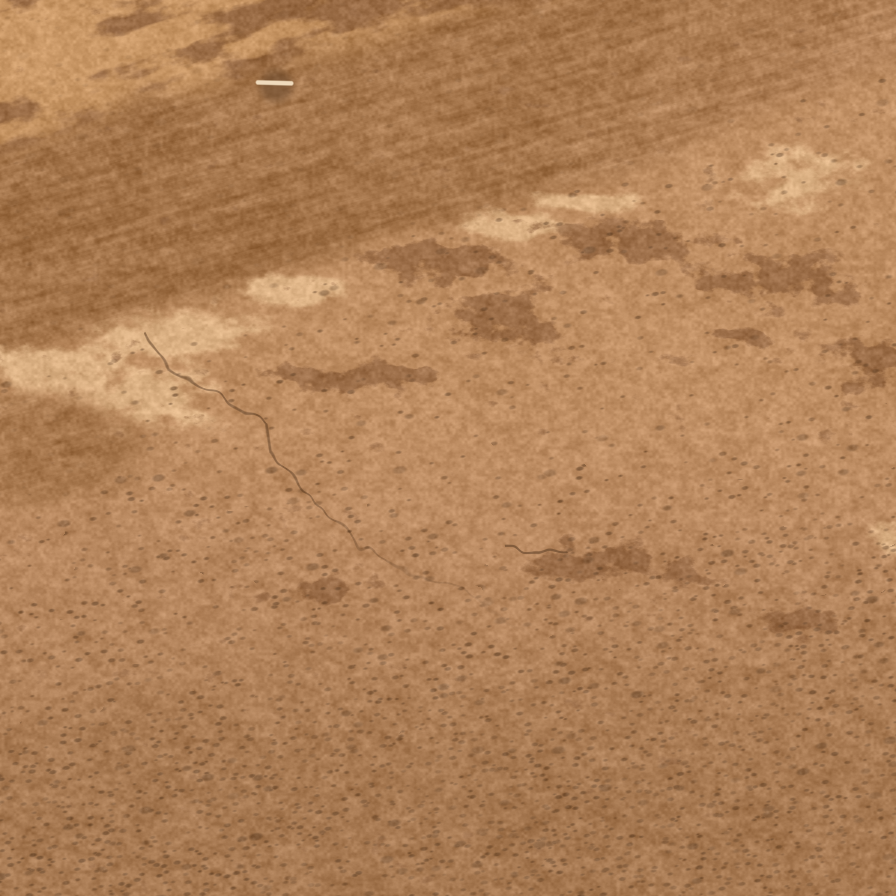
Give the GLSL for this texture, as a WebGL 2 fragment shader.

```glsl
#version 300 es
precision highp float;
// Dry dirt ground: a raked wheel track runs over the upper part, edged by
// a pale broken crust; below it lies pitted, cracked earth. Layered value
// noise gives the soil, soft ellipses place stains, jittered cells the pits.
uniform vec2 u_resolution;
out vec4 outColor;

#define TRACK_SLOPE 0.28
#define EDGE_ROUGHNESS 0.035
#define GRAIN_AMOUNT 0.15
#define RUT_AMOUNT 0.14
#define CRACK_WIDTH 0.0012
#define PIT_DARKNESS 0.55

const vec3 SOIL = vec3(0.735, 0.545, 0.385);
const vec3 DEEP_SOIL = vec3(0.655, 0.475, 0.32);
const vec3 TRACK = vec3(0.635, 0.45, 0.285);
const vec3 SAND = vec3(0.79, 0.595, 0.40);
const vec3 CRUST = vec3(0.89, 0.73, 0.55);
const vec3 STAIN = vec3(0.53, 0.355, 0.22);
const vec3 PIT = vec3(0.38, 0.26, 0.16);

// Stains and crust patches: centre xy, radii zw
const vec4 STAINS[10] = vec4[10](
  vec4(0.57, 0.635, 0.07, 0.035), vec4(0.87, 0.69, 0.10, 0.032),
  vec4(0.98, 0.60, 0.05, 0.04), vec4(0.40, 0.58, 0.09, 0.018),
  vec4(0.82, 0.626, 0.035, 0.009), vec4(0.36, 0.337, 0.06, 0.014),
  vec4(0.68, 0.37, 0.09, 0.022), vec4(0.88, 0.305, 0.045, 0.014),
  vec4(0.50, 0.71, 0.09, 0.025), vec4(0.68, 0.73, 0.10, 0.02));
const vec4 CRUSTS[8] = vec4[8](
  vec4(0.06, 0.585, 0.10, 0.032), vec4(0.20, 0.625, 0.095, 0.03),
  vec4(0.16, 0.555, 0.085, 0.034), vec4(0.33, 0.675, 0.07, 0.018),
  vec4(0.575, 0.745, 0.06, 0.019), vec4(0.66, 0.775, 0.07, 0.012),
  vec4(0.90, 0.80, 0.08, 0.042), vec4(0.99, 0.40, 0.025, 0.025));
const vec2 CRACK[9] = vec2[9](vec2(0.16, 0.63), vec2(0.19, 0.59),
  vec2(0.25, 0.555), vec2(0.295, 0.53), vec2(0.30, 0.495), vec2(0.36, 0.43),
  vec2(0.43, 0.37), vec2(0.52, 0.34), vec2(0.59, 0.29));

float hash(vec2 p) {
  vec3 q = fract(p.xyx * 0.1031);
  q += dot(q, q.yzx + 33.33);
  return fract((q.x + q.y) * q.z);
}

float noise(vec2 p) {
  vec2 i = floor(p), f = fract(p);
  f = f * f * (3.0 - 2.0 * f);
  return mix(mix(hash(i), hash(i + vec2(1, 0)), f.x),
             mix(hash(i + vec2(0, 1)), hash(i + vec2(1, 1)), f.x), f.y);
}

float fbm(vec2 p) {
  float sum = 0.0, amp = 0.5;
  for (int i = 0; i < 5; i++) {
    sum += amp * noise(p);
    p = mat2(1.6, 1.2, -1.2, 1.6) * p + 7.3;
    amp *= 0.5;
  }
  return sum;
}

float blob(vec2 p, vec4 e) {
  vec2 d = (p - e.xy) / e.zw;
  return exp(-dot(d, d));
}

float segment(vec2 p, vec2 a, vec2 b) {
  vec2 ab = b - a;
  return length(p - a - ab * clamp(dot(p - a, ab) / dot(ab, ab), 0.0, 1.0));
}

// Tilted oval pits, one per jittered cell, kept with the given chance
float pits(vec2 p, float cells, float chance, float px) {
  vec2 g = p * cells, home = floor(g);
  float cover = 0.0;
  for (int k = 0; k < 9; k++) {
    vec2 id = home + vec2(k % 3 - 1, k / 3 - 1);
    vec2 d = g - id - vec2(hash(id), hash(id + 41.7));
    d = vec2(d.x + 0.5 * d.y, 1.9 * d.y - 0.5 * d.x);
    float r = mix(0.18, 0.46, hash(id + 83.1));
    float aa = px * cells + 0.1;
    cover = max(cover, step(hash(id + 17.9), chance) * smoothstep(r + aa, r - aa, length(d)));
  }
  return cover;
}

void main() {
  vec2 p = gl_FragCoord.xy / u_resolution;
  float px = 1.0 / min(u_resolution.x, u_resolution.y);
  float broad = fbm(p * 7.0) - 0.48, rough = fbm(p * vec2(38, 60)) - 0.48;
  float fine = fbm(p * vec2(110, 150) + 9.0) - 0.48;
  vec2 along = vec2(p.x + TRACK_SLOPE * p.y, p.y - TRACK_SLOPE * p.x);

  // Lower earth, darker toward the viewer
  vec3 col = mix(DEEP_SOIL, SOIL, smoothstep(0.08, 0.48, p.y + 0.15 * broad));
  col = mix(col, SAND, 0.3 * smoothstep(0.35, 0.62, p.y));

  // Wheel track with fine ruts, paler to the right, and a worn left wedge
  float edge = p.y - (0.595 + 0.25 * p.x + 0.075 * p.x * p.x) + EDGE_ROUGHNESS * (broad + rough);
  float track = smoothstep(-0.015, 0.03, edge);
  float wedge = smoothstep(0.25, 0.6, blob(p, vec4(0.0, 0.50, 0.17, 0.07)) + 0.5 * rough);
  float ruts = fbm(along * vec2(9, 170)) - 0.48;
  vec3 trackColor = mix(TRACK, SOIL, 0.75 * smoothstep(0.55, 1.0, p.x) * smoothstep(0.22, 0.0, edge));
  trackColor += RUT_AMOUNT * ruts + 0.10 * broad;
  col = mix(col, trackColor, max(track, 0.8 * wedge));

  // Loose sand with dark streaks in the far corner
  float corner = smoothstep(-0.015, 0.03, along.y - 0.84 + 0.08 * broad);
  float streaks = smoothstep(0.48, 0.66, fbm(along * vec2(9, 32) + 3.0) + 0.3 * rough);
  col = mix(col, mix(SAND, STAIN, 0.75 * streaks), corner);

  // Stains and crust, broken up by noise
  float stain = 0.0, crust = 0.0;
  for (int i = 0; i < 10; i++) stain = max(stain, blob(p, STAINS[i]));
  for (int i = 0; i < 8; i++) crust = max(crust, blob(p, CRUSTS[i]));
  crust *= mix(1.0, 0.75, smoothstep(0.7, 0.85, p.x));
  col = mix(col, CRUST, 0.8 * smoothstep(0.3, 0.75, crust + 1.1 * rough) * (1.0 - 0.7 * wedge));
  col = mix(col, STAIN, 0.65 * smoothstep(0.4, 0.7, stain + 1.8 * rough));

  // Pits grow denser near the viewer
  float ground = 1.0 - max(track, wedge);
  float near = smoothstep(0.5, 0.1, p.y - 0.12 * p.x + 0.3 * broad);
  float pit = max(pits(p, 105.0, 0.08 + 0.42 * near, px), 0.8 * pits(p + 3.7, 58.0, 0.05 + 0.10 * near, px));
  col = mix(col, PIT, PIT_DARKNESS * pit * (0.25 + 0.75 * ground) * (0.55 + 0.8 * noise(p * 45.0)) * 0.8);

  // Wandering crack, fading toward its lower end
  vec2 q = p + 0.009 * (vec2(noise(p * 70.0), noise(p * 70.0 + 31.0)) - 0.5);
  float crack = 1.0;
  for (int i = 0; i < 8; i++) crack = min(crack, segment(q, CRACK[i], CRACK[i + 1]));
  crack = smoothstep(CRACK_WIDTH + px, CRACK_WIDTH * 0.3, crack);
  col = mix(col, PIT, 0.55 * crack * smoothstep(0.25, 0.5, p.y));

  // Soil grain, then a dark twig and a pale stick
  col += GRAIN_AMOUNT * (fine + 0.6 * rough) + 0.07 * (noise(p * 300.0) - 0.5);
  float twig = segment(q, vec2(0.565, 0.388), vec2(0.635, 0.384));
  col = mix(col, PIT, 0.6 * smoothstep(0.001 + px, 0.0005, twig));
  float stick = segment(p, vec2(0.288, 0.908), vec2(0.325, 0.907));
  col = mix(col, PIT, 0.5 * smoothstep(0.004 + px, 0.002, length(p - vec2(0.308, 0.904)) * 0.2));
  col = mix(col, vec3(0.94, 0.86, 0.74), smoothstep(0.0025 + px, 0.0025 - px, stick));
  outColor = vec4(clamp(col, 0.0, 1.0), 1.0);
}
```
